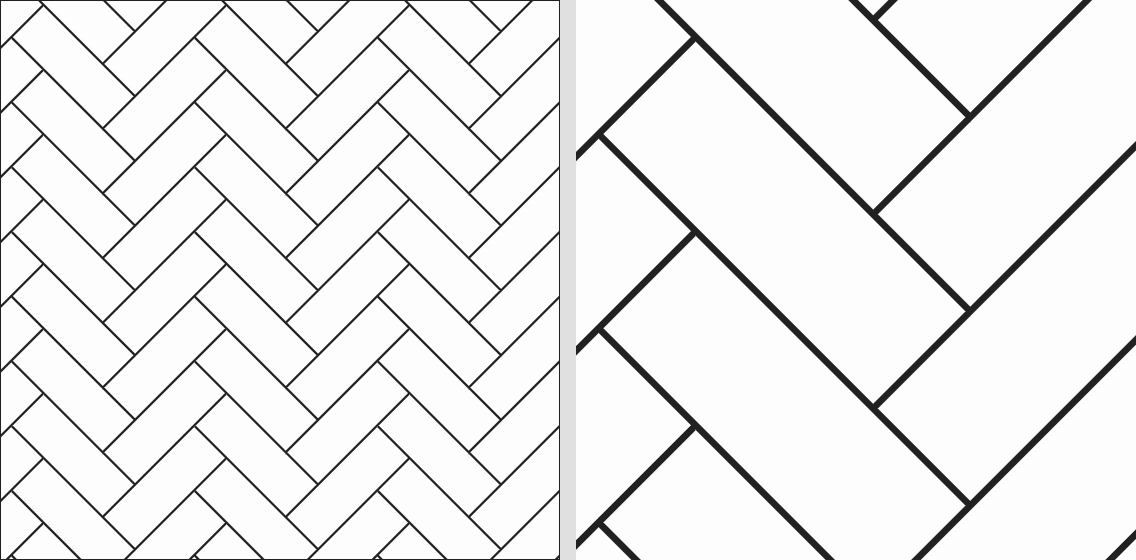
Left: the whole. Right: its middle third, enlarged.
A Shadertoy shader for this pattern:

```glsl
// Outlined herringbone planks in dark ink on white, inside a thin frame.

const vec3 PAPER = vec3(0.993);
const vec3 INK = vec3(0.13);

// Diagonal steps of one plank, along its length and across its width
const float PLANK_LENGTH = 0.1634;
const float PLANK_WIDTH = 0.0578;
const vec2 JOINT_CENTRE = vec2(0.4574, 0.4763);

const float JOINT_HALF_WIDTH = 0.0020;
const float FRAME_WIDTH = 0.0018;

// Wraps x into the period centred on zero
float wrapCentred(float x, float period) {
    return x - period * floor(x / period + 0.5);
}

// Distance to a repeated 45 degree joint; slope is +1 or -1
float jointDistance(vec2 p, float slope, float plankLength, float plankWidth, float halfWidth) {
    p.x = wrapCentred(p.x, 2.0 * plankLength);
    float rise = wrapCentred(p.y - slope * p.x, 2.0 * plankWidth);
    float across = abs(rise) * inversesqrt(2.0) - halfWidth;
    float beyondEnd = abs(p.x) - 0.5 * (plankLength + plankWidth);
    return max(across, beyondEnd);
}

// The rising joints are the falling ones mirrored, one plank step aside
float herringboneDistance(vec2 p, float plankLength, float plankWidth, float halfWidth) {
    float falling = jointDistance(p, -1.0, plankLength, plankWidth, halfWidth);
    vec2 shifted = p + vec2(plankLength, plankWidth);
    float rising = jointDistance(shifted, 1.0, plankLength, plankWidth, halfWidth);
    return min(falling, rising);
}

// Distance to a border strip along the canvas edges
float frameDistance(vec2 p, vec2 size, float width) {
    vec2 edge = min(p, size - p);
    return min(edge.x, edge.y) - width;
}

float coverage(float d, float pixel) {
    return clamp(0.5 - d / pixel, 0.0, 1.0);
}

void mainImage(out vec4 fragColor, in vec2 fragCoord) {
    float pixel = 1.0 / iResolution.y;
    vec2 p = fragCoord * pixel;

    float joints = herringboneDistance(p - JOINT_CENTRE, PLANK_LENGTH, PLANK_WIDTH, JOINT_HALF_WIDTH);
    float frame = frameDistance(p, iResolution.xy * pixel, FRAME_WIDTH);

    float ink = coverage(min(joints, frame), pixel);
    fragColor = vec4(mix(PAPER, INK, ink), 1.0);
}
```
